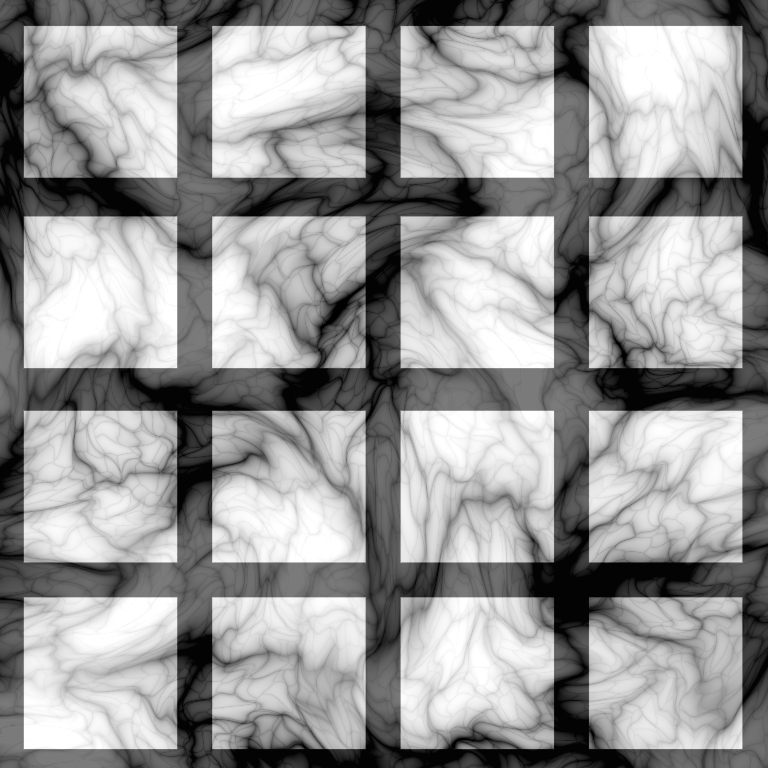
Give the GLSL for this pattern, as a Shadertoy shader.

```glsl
// Four by four pale marble tiles over a darker grout of the same stone.
// Layered sines bend the plane, then four octaves of cell borders form
// branching veins; the grout is that marble lowered in brightness.

vec2 hash2(vec2 p) {
    return fract(sin(vec2(dot(p, vec2(127.1, 311.7)),
                          dot(p, vec2(269.5, 183.3)))) * 43758.5);
}

// Cellular noise: zero on the border between two cells
float cellBorder(vec2 p) {
    vec2 base = floor(p), local = fract(p);
    float nearest = 8.0, second = 8.0;
    for (int y = -1; y <= 1; y++)
    for (int x = -1; x <= 1; x++) {
        vec2 cell = vec2(x, y);
        float d = length(cell + hash2(base + cell) - local);
        second = min(second, max(nearest, d));
        nearest = min(nearest, d);
    }
    return second - nearest;
}

// Layered sines make the veins wander and give them ragged sides
vec2 bend(vec2 p) {
    mat2 turn = mat2(0.8, 0.6, -0.6, 0.8);
    float freq = 9.0;
    for (int i = 0; i < 6; i++) {
        p = turn * p;
        p += 0.42 / freq * sin(freq * p.yx + vec2(1.3, 4.1) * float(i + 1));
        freq *= 1.87;
    }
    return p;
}

float marble(vec2 uv) {
    vec2 p = bend(uv);

    // Sharp vein cores with wide, cloudy skirts
    float veins = 0.0, weight = 0.5, freq = 4.2;
    for (int i = 0; i < 4; i++) {
        veins += weight / (1.0 + 12.0 * cellBorder(p * freq + 17.0 * float(i)));
        weight *= 0.52;
        freq *= 2.13;
    }

    // Slow change between clean white areas and dark, stained ones
    float stain = sin(13.0 * p.x + 2.0 * sin(7.0 * p.y))
                + sin(17.0 * p.y + 2.0 * sin(9.0 * p.x) + 1.0);
    return 1.12 - veins * exp2(0.5 * stain);
}

// Signed distance to the nearest tile, negative inside
float tileDistance(vec2 uv) {
    vec2 first = vec2(0.1309, 0.1234), pitch = vec2(0.2453, 0.248);
    vec2 id = clamp(round((uv - first) / pitch), 0.0, 3.0);
    vec2 center = first + pitch * id;
    center.y -= id.y == 1.0 ? 0.005 : 0.0; // one row sits slightly low
    vec2 d = abs(uv - center) - vec2(0.0999, 0.0988);
    return max(d.x, d.y);
}

void mainImage(out vec4 fragColor, in vec2 fragCoord) {
    vec2 uv = fragCoord / iResolution.xy;
    float stone = clamp(marble(uv), 0.0, 1.0);
    float grout = max(stone - 0.52, 0.01);
    float edge = 0.7 / iResolution.y;
    float tile = 1.0 - smoothstep(-edge, edge, tileDistance(uv));
    fragColor = vec4(vec3(mix(grout, stone, tile)), 1.0);
}
```
